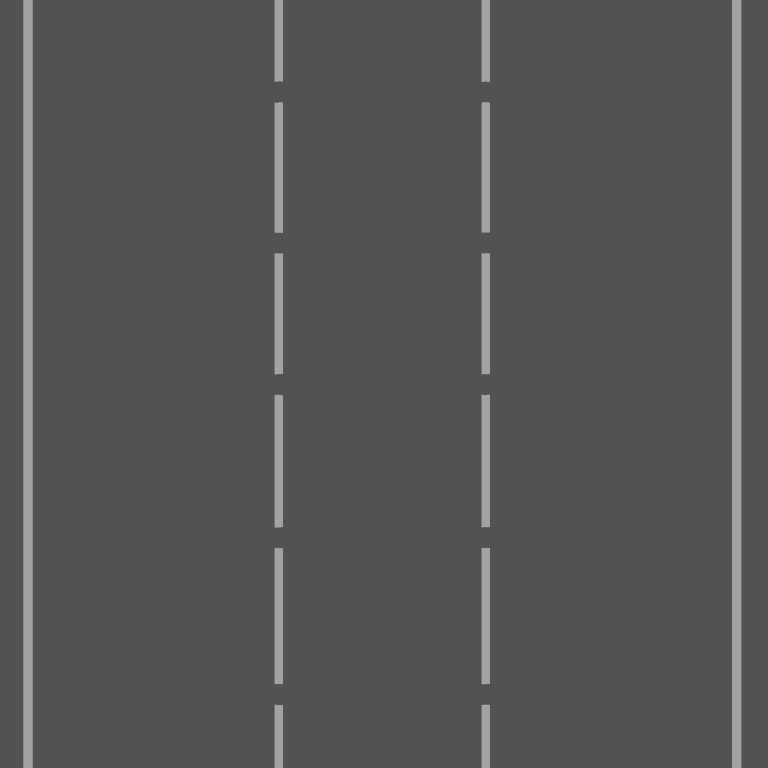
A WebGL 1 fragment shader for this texture:

```glsl
precision highp float;
// Flat grey asphalt tile with two solid edge lines and two dashed lane lines.
// Stripes are distance bands in x; a loop cuts five unevenly spaced gaps
// into the lane lines, with slightly chipped dash ends.

uniform vec2 u_resolution;

float hash(vec2 p) {
    vec3 q = fract(vec3(p.xyx) * 0.1031);
    q += dot(q, q.yzx + 33.33);
    return fract((q.x + q.y) * q.z);
}

// Soft-edged coverage of a band around zero
float band(float d, float halfWidth, float soft) {
    return 1.0 - smoothstep(-soft, soft, abs(d) - halfWidth);
}

// Gap centres: even spacing plus a small drift that vanishes at both ends
float gapCentre(float i) {
    float drift = i * (4.0 - i) * (-0.00058 + i * (0.004845 - 0.001565 * i));
    return 0.0957 + 0.1961 * i + drift;
}

void main() {
    vec2 uv = gl_FragCoord.xy / u_resolution;
    float soft = max(0.0008, 0.65 / min(u_resolution.x, u_resolution.y));

    // Solid edge lines
    float edges = max(band(uv.x - 0.0365, 0.0061, soft),
                      band(uv.x - 0.9593, 0.0061, soft));

    // Lane lines
    float lanes = max(band(uv.x - 0.3630, 0.0055, soft),
                      band(uv.x - 0.6325, 0.0055, soft));

    // Gaps, with fine wear at the end of each dash
    for (int k = 0; k < 5; k++) {
        float i = float(k);
        float d = uv.y - gapCentre(i);
        float chip = hash(vec2(floor(uv.x * 380.0), i * 2.0 + step(0.0, d)));
        lanes *= 1.0 - band(d, 0.0130 + 0.0009 * chip, soft);
    }

    vec3 asphalt = vec3(0.32);
    vec3 paint = vec3(0.64);
    gl_FragColor = vec4(mix(asphalt, paint, max(edges, lanes)), 1.0);
}
```
